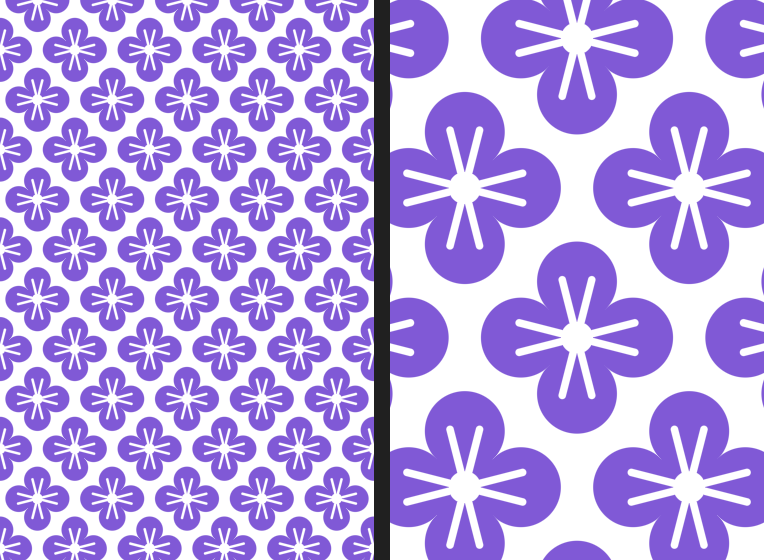
Left: the whole. Right: its middle third, enlarged.
Give the GLSL for this pattern, as a Shadertoy shader.

```glsl
// Four-petalled violet blossoms with white stamens on a white ground.
// Two interleaved rectangular lattices give the half-drop layout; each
// blossom is a union of distance fields folded into one eighth.

#define TILES_ACROSS   5.0
#define ROW_PERIOD     1.33333   // height of a lattice cell, in tile widths
#define PETAL_OFFSET   0.250
#define PETAL_RADIUS   0.178
#define STAMEN_LENGTH  0.266
#define STAMEN_RADIUS  0.0168
#define STAMEN_ANGLE   0.250     // radians from the petal axis
#define HEART_RADIUS   0.072
#define VIOLET         vec3(0.50, 0.35, 0.84)
#define WHITE          vec3(1.0)

float segmentDistance(vec2 p, vec2 tip) {
    float along = clamp(dot(p, tip) / dot(tip, tip), 0.0, 1.0);
    return length(p - tip * along);
}

// Signed distance to one blossom, with stamens and heart cut out
float blossomDistance(vec2 p) {
    // Fold all petals and their mirrored halves onto the +x axis
    vec2 q = abs(p);
    if (q.y > q.x) q = q.yx;

    float petal = length(q - vec2(PETAL_OFFSET, 0.0)) - PETAL_RADIUS;
    float core = (q.x + q.y - PETAL_OFFSET) * 0.70711;
    float silhouette = min(petal, core);

    vec2 tip = STAMEN_LENGTH * vec2(cos(STAMEN_ANGLE), sin(STAMEN_ANGLE));
    float stamen = segmentDistance(q, tip) - STAMEN_RADIUS;
    float heart = length(q) - HEART_RADIUS;
    return max(silhouette, -min(stamen, heart));
}

// Offset from the nearest cell centre of a rectangular lattice
vec2 latticeOffset(vec2 p, vec2 origin) {
    vec2 cell = vec2(1.0, ROW_PERIOD);
    return (fract((p - origin) / cell + 0.5) - 0.5) * cell;
}

void mainImage(out vec4 fragColor, in vec2 fragCoord) {
    // Tile units, measured from the top left corner
    float pixel = TILES_ACROSS / iResolution.x;
    vec2 p = vec2(fragCoord.x, iResolution.y - fragCoord.y) * pixel;

    float evenRows = blossomDistance(latticeOffset(p, vec2(0.5, 0.0)));
    float oddRows = blossomDistance(latticeOffset(p, vec2(0.0, 0.5 * ROW_PERIOD)));
    float d = min(evenRows, oddRows);

    float coverage = 1.0 - smoothstep(-0.75 * pixel, 0.75 * pixel, d);
    fragColor = vec4(mix(WHITE, VIOLET, coverage), 1.0);
}
```
